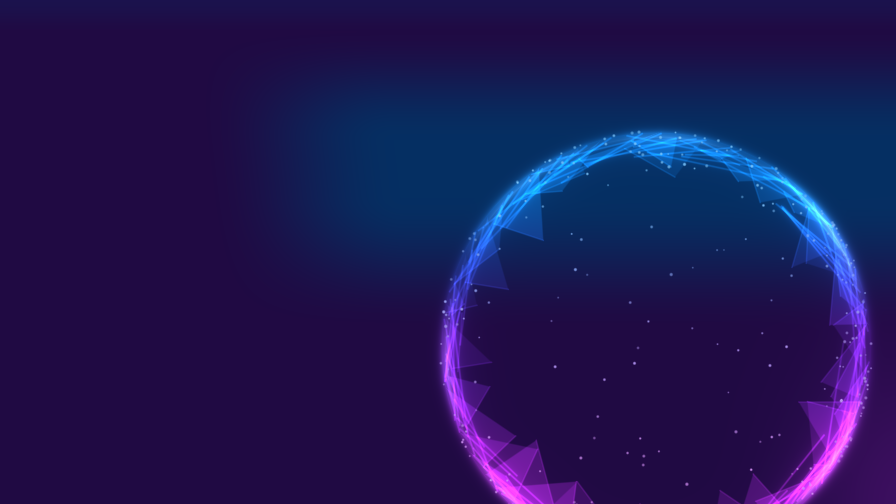
Reproduce this background procedurally as a Shadertoy shader.

```glsl
#define CENTER vec2(1.302, 0.311)
#define RADIUS 0.425
#define FACETS 44
#define STRANDS 84
#define RIM_DOTS 230
#define INNER_DOTS 60
#define FACET_ALPHA 0.17
#define STRAND_ALPHA 0.24
#define RIM_GLOW 0.30
#define TAU 6.2831853

float hash(float n) {
    n = fract(n * 0.1031);
    n *= n + 33.33;
    n *= n + n;
    return fract(n);
}

// Point on the globe; depth 0 is the rim and 1 the centre
vec2 globePoint(float angle, float depth) {
    return CENTER + RADIUS * (1.0 - depth) * vec2(cos(angle), sin(angle));
}

float segmentDistance(vec2 p, vec2 a, vec2 b) {
    vec2 ab = b - a;
    return length(p - a - ab * clamp(dot(p - a, ab) / dot(ab, ab), 0.0, 1.0));
}

float side(vec2 p, vec2 a, vec2 b) {
    vec2 e = normalize(b - a);
    return e.x * (p.y - a.y) - e.y * (p.x - a.x);
}

// Positive inside the triangle
float triangleDepth(vec2 p, vec2 a, vec2 b, vec2 c) {
    float s = sign(side(c, a, b));
    return min(s * side(p, a, b), min(s * side(p, b, c), s * side(p, c, a)));
}

float stroke(float d, float width, float px) {
    return 1.0 - smoothstep(0.0, width + px, d);
}

float lobe(float angle, float middle, float tightness) {
    return exp(tightness * (cos(angle - middle) - 1.0));
}

// Magenta below, violet and indigo between, cyan above
vec3 globeTint(float y) {
    vec3 c = mix(vec3(0.82, 0.18, 0.92), vec3(0.50, 0.18, 0.86), smoothstep(0.05, 0.30, y));
    c = mix(c, vec3(0.20, 0.32, 0.88), smoothstep(0.30, 0.47, y));
    return mix(c, vec3(0.08, 0.56, 0.94), smoothstep(0.44, 0.64, y));
}

vec3 background(vec2 p) {
    vec3 color = vec3(0.125, 0.038, 0.262);
    float band = smoothstep(0.34, 0.61, p.y) * (1.0 - smoothstep(0.72, 0.95, p.y));
    float blue = band * smoothstep(0.40, 0.80, p.x + 0.12 * (p.y - 0.6));
    color = mix(color, vec3(0.015, 0.19, 0.39), blue * 0.95);
    color = mix(color, vec3(0.10, 0.08, 0.31), 0.8 * smoothstep(0.93, 1.0, p.y));
    float corner = length((p - vec2(1.80, 0.0)) / vec2(0.30, 0.45));
    return color + vec3(0.11, 0.02, 0.11) * exp(-2.5 * corner * corner);
}

// Translucent triangles hanging inward from the rim
float facets(vec2 p, float px) {
    float sum = 0.0;
    for (int i = 0; i < FACETS; i++) {
        float n = float(i) * 5.0;
        float angle = TAU * (float(i) + hash(n + 1.0)) / float(FACETS);
        float span = 0.16 + 0.32 * hash(n + 2.0);
        float depth = 0.06 + 0.24 * hash(n + 3.0);
        vec2 a = globePoint(angle, 0.02 * hash(n + 4.0));
        vec2 b = globePoint(angle + span, 0.07 * hash(n + 5.0));
        vec2 c = globePoint(angle + span * hash(n + 6.0), depth);
        sum += FACET_ALPHA * (0.4 + hash(n + 7.0)) * smoothstep(-px, px, triangleDepth(p, a, b, c));
        sum += 0.16 * stroke(segmentDistance(p, b, c), 0.001, px);
    }
    return sum;
}

// Long chords that bundle along the edge
float strands(vec2 p, float px) {
    float sum = 0.0;
    for (int i = 0; i < STRANDS; i++) {
        float n = 400.0 + float(i) * 4.0;
        float angle = TAU * (float(i) + hash(n)) / float(STRANDS);
        vec2 a = globePoint(angle, 0.03 * hash(n + 1.0));
        vec2 b = globePoint(angle + 0.25 + 0.5 * hash(n + 2.0), 0.13 * pow(hash(n + 3.0), 2.0));
        float d = segmentDistance(p, a, b);
        sum += STRAND_ALPHA * (stroke(d, 0.0015, px) + 0.25 * exp(-d / 0.005));
    }
    return sum;
}

float dots(vec2 p, float px) {
    float sum = 0.0;
    for (int i = 0; i < RIM_DOTS + INNER_DOTS; i++) {
        float n = 900.0 + float(i) * 3.0;
        float h = hash(n + 1.0);
        float depth = i < RIM_DOTS ? 0.22 * h * h * h - 0.008 : 1.0 - sqrt(h);
        float size = 0.0012 + 0.0018 * hash(n + 2.0);
        float d = length(p - globePoint(TAU * hash(n), depth));
        sum += (0.5 + 0.5 * hash(n + 4.0)) * (1.0 - smoothstep(size - px, size + px, d));
    }
    return min(sum, 1.0);
}

void mainImage(out vec4 fragColor, in vec2 fragCoord) {
    float px = 1.0 / iResolution.y;
    vec2 p = fragCoord * px;
    vec2 q = p - CENTER;
    float edge = length(q) - RADIUS;
    vec3 color = background(p);

    if (edge < 0.04) {
        vec3 tint = globeTint(p.y);
        float angle = atan(q.y, q.x);
        // Bright stretches of the rim
        float hot = lobe(angle, 0.62, 22.0) + lobe(angle, -0.58, 22.0) + 0.6 * lobe(angle, -3.02, 30.0)
                  + 0.7 * lobe(angle, -2.3, 25.0) + 0.4 * lobe(angle, 1.5, 30.0) + 0.4 * lobe(angle, 2.25, 20.0);
        float falloff = edge < 0.0 ? exp(edge / 0.028) : exp(-edge / 0.006);
        color += tint * falloff * RIM_GLOW * (0.6 + hot);
        if (edge > -0.34 * RADIUS) {
            color += tint * (facets(p, px) + strands(p, px) * (0.7 + 0.6 * hot));
        }
        color += mix(tint, vec3(1.0), 0.5) * hot * 0.65 * exp(-abs(edge + 0.008) / 0.007);
        color = mix(color, mix(tint, vec3(0.85, 0.95, 1.0), 0.5), dots(p, px));
    }
    fragColor = vec4(min(color, 1.0), 1.0);
}
```
